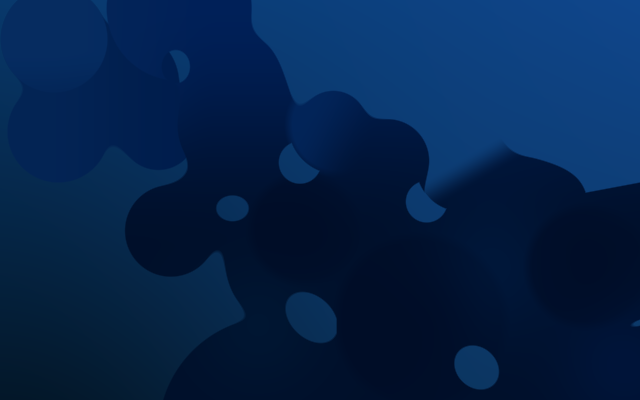
Give the GLSL for this background, as a Shadertoy shader.

```glsl
// Deep blue background of merging liquid blobs with translucent pockets.

const float HEIGHT = 48.0; // canvas height in drawing units
const float BLEND = 2.5;   // width of the liquid joints

float disc(vec2 p, vec3 c) { return length(p - c.xy) - c.z; }

// Approximate distance to an ellipse turned by an angle
float ellipse(vec2 p, vec2 centre, vec2 radii, float angle) {
    float c = cos(angle), s = sin(angle);
    vec2 q = mat2(c, -s, s, c) * (p - centre) / radii;
    return (length(q) - 1.0) * min(radii.x, radii.y);
}

float smoothMin(float a, float b, float k) {
    float h = max(k - abs(a - b), 0.0) / k;
    return min(a, b) - h * h * k * 0.25;
}

// Liquid union of four discs (xy = centre, z = radius)
float blobs(vec2 p, vec3 discs[4]) {
    float d = disc(p, discs[0]);
    for (int i = 1; i < 4; i++) d = smoothMin(d, disc(p, discs[i]), BLEND);
    return d;
}

float fill(float d, float softness) { return clamp(0.5 - d / softness, 0.0, 1.0); }

float glow(vec2 p, vec2 centre, float radius) {
    vec2 q = (p - centre) / radius;
    return exp(-dot(q, q));
}

// Openings that show the water behind the mass
float pockets(vec2 p) {
    float d = ellipse(p, vec2(21.1, 40.0), vec2(1.7, 2.0), 0.0);
    d = min(d, max(disc(p, vec3(36.0, 28.5, 2.55)), -disc(p, vec3(40.5, 33.0, 5.9))));
    d = min(d, max(disc(p, vec3(51.2, 23.8, 2.5)), -disc(p, vec3(55.5, 28.2, 5.6))));
    d = min(d, ellipse(p, vec2(27.9, 23.0), vec2(1.95, 1.55), 0.0));
    d = min(d, max(ellipse(p, vec2(37.4, 9.9), vec2(3.6, 2.5), -0.75), p.x - 40.4));
    d = min(d, ellipse(p, vec2(57.2, 3.9), vec2(2.9, 2.4), -0.75));
    return min(d, ellipse(p, vec2(76.9, 9.3), vec2(1.1, 0.35), 0.3));
}

vec3 waterColour(vec2 uv) {
    vec3 low = mix(vec3(0.012, 0.09, 0.16), vec3(0.045, 0.21, 0.38), smoothstep(0.0, 0.8, uv.x));
    vec3 high = mix(vec3(0.03, 0.22, 0.42), vec3(0.06, 0.275, 0.55), uv.x);
    return mix(low, high, uv.y);
}

// Inner shading of the dark mass
vec3 massColour(vec2 p) {
    vec3 col = mix(vec3(0.0, 0.06, 0.165), vec3(0.0, 0.125, 0.345), smoothstep(18.0, 48.0, p.y));
    float leftLight = (1.0 - smoothstep(13.0, 26.0, p.x)) * smoothstep(25.0, 40.0, p.y);
    col = mix(col, vec3(0.01, 0.14, 0.345), leftLight);
    col += vec3(0.0, 0.025, 0.03) * glow(p, vec2(31.0, 9.0), 8.0);
    col += vec3(0.0, 0.03, 0.06) * glow(p, vec2(59.0, 16.0), 9.0);
    col += vec3(0.0, 0.02, 0.06) * glow(p, vec2(75.0, 4.0), 8.0);

    // Lit shoulder, fading to the right
    float shoulder = fill(disc(p, vec3(40.5, 33.0, 5.9)), 1.0);
    shoulder *= 1.0 - smoothstep(36.0, 45.5, p.x - 0.4 * (p.y - 33.0));
    col = mix(col, vec3(0.01, 0.15, 0.36), shoulder * 0.85);

    // Overlapping shadows
    vec3 shadows[3] = vec3[3](vec3(36.5, 20.5, 6.5), vec3(50.5, 9.5, 10.2), vec3(70.5, 16.0, 7.2));
    for (int i = 0; i < 3; i++) {
        float d = disc(p, shadows[i]);
        float fade = 1.0 - smoothstep(-shadows[i].z, 5.0, d + 0.6 * (p.x - shadows[i].x));
        col = mix(col, vec3(0.0, 0.045, 0.145), fill(d, 1.2) * mix(0.25, 0.7, fade));
    }
    return col;
}

void mainImage(out vec4 fragColor, in vec2 fragCoord) {
    vec2 uv = fragCoord / iResolution.xy;
    vec2 p = uv * vec2(76.8, HEIGHT);
    float pixel = 1.4 * HEIGHT / iResolution.y;
    vec3 col = waterColour(uv);

    // Translucent cluster at the left
    float cluster = blobs(p, vec3[4](vec3(6.5, 43.3, 6.4), vec3(7.0, 32.2, 6.1),
                                     vec3(15.0, 38.0, 6.5), vec3(19.0, 32.2, 4.6)));
    vec3 clusterColour = mix(vec3(0.012, 0.14, 0.33), vec3(0.0, 0.115, 0.30), smoothstep(5.0, 21.0, p.x));
    float lobe = fill(disc(p, vec3(6.5, 43.3, 6.4)), pixel) * smoothstep(34.0, 42.0, p.y);
    clusterColour = mix(clusterColour, vec3(0.025, 0.18, 0.39), lobe * 0.8);
    col = mix(col, clusterColour, fill(cluster, pixel));

    // Central liquid mass
    float column = blobs(p, vec3[4](vec3(21.5, 47.0, 8.7), vec3(28.0, 38.5, 5.8),
                                    vec3(28.5, 33.0, 7.2), vec3(26.5, 24.0, 5.0)));
    float arms = blobs(p, vec3[4](vec3(20.5, 20.3, 5.5), vec3(40.0, 33.0, 4.1),
                                  vec3(46.5, 28.7, 5.0), vec3(40.0, 19.0, 12.0)));
    float base = blobs(p, vec3[4](vec3(34.0, 16.0, 6.7), vec3(33.0, -4.0, 14.0),
                                  vec3(55.0, 9.0, 13.0), vec3(46.0, 4.0, 10.0)));
    float mass = smoothMin(smoothMin(column, arms, BLEND), base, BLEND);

    // Right bank, dissolving into the water at its upper left
    float bank = blobs(p, vec3[4](vec3(55.5, 28.2, 5.6), vec3(62.0, 24.5, 4.8),
                                  vec3(66.0, 23.5, 4.5), vec3(58.0, 18.0, 7.0)));
    float slope = dot(p - vec2(70.4, 24.9), vec2(-0.184, 0.983));
    bank = min(bank, max(slope, 62.0 - p.x));
    float dissolve = smoothstep(43.8, 47.4, 0.5 * p.x + 0.85 * (HEIGHT - p.y));

    float cover = max(fill(mass, pixel), fill(bank, pixel) * dissolve);
    cover *= 1.0 - fill(pockets(p), pixel);
    fragColor = vec4(mix(col, massColour(p), cover), 1.0);
}
```
